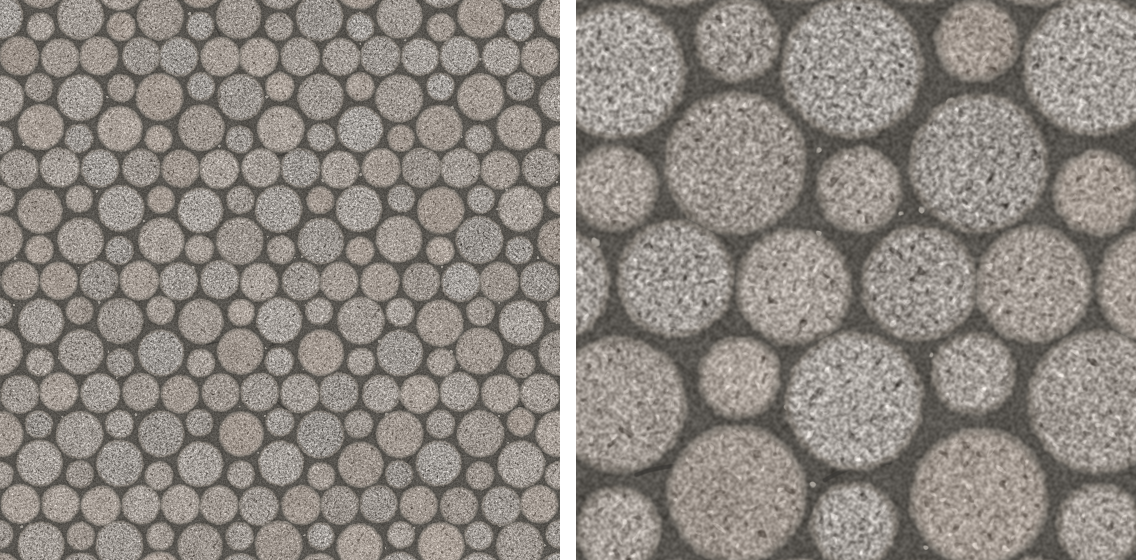
Left, the full canvas; right, a detail of the centre.
A three.js fragment shader for this texture:

```glsl
#define COLUMNS 14.0
#define BAND 0.2
#define ROW_START 0.0984
#define LARGE_R 0.0412
#define MEDIUM_R 0.0345
#define SMALL_R 0.0250
#define JITTER 0.0050
#define GRAIN 0.23
#define FACE_COLOR vec3(0.630, 0.603, 0.578)
#define RIM_COLOR vec3(0.525, 0.500, 0.470)
#define JOINT_COLOR vec3(0.350, 0.338, 0.318)
#define PEBBLE_COLOR vec3(0.660, 0.640, 0.610)

varying vec2 vUv;

float hash(vec2 p) {
  vec3 q = fract(vec3(p.xyx) * 0.1031);
  q += dot(q, q.yzx + 33.33);
  return fract((q.x + q.y) * q.z);
}

vec2 hash2(vec2 p) {
  return vec2(hash(p), hash(p + 57.3));
}

vec2 gradient(vec2 cell) {
  float a = 6.2832 * hash(cell + 211.0);
  return vec2(cos(a), sin(a));
}

float noise(vec2 p) {
  vec2 i = floor(p), f = fract(p);
  vec2 u = f * f * f * (f * (f * 6.0 - 15.0) + 10.0);
  vec2 e = vec2(1.0, 0.0);
  float low = mix(dot(gradient(i), f), dot(gradient(i + e), f - e), u.x);
  float high = mix(dot(gradient(i + e.yx), f - e.yx),
                   dot(gradient(i + 1.0), f - 1.0), u.x);
  return mix(low, high, u.y);
}

// Nearest stone: x = signed distance, yz = stone id
vec3 nearestStone(vec2 p) {
  float pitch = 1.0 / COLUMNS;
  vec2 home = vec2(floor(p.x / pitch + 0.5), floor((p.y - ROW_START) / BAND));
  vec3 best = vec3(1.0, 0.0, 0.0);
  for (int j = -1; j <= 1; j++) {
    for (int i = -1; i <= 1; i++) {
      vec2 cell = home + vec2(float(i), float(j));
      float swapped = 1.0 - step(0.5, mod(cell.y, 3.0));
      float largeFirst = 1.0 - abs(mod(cell.x, 2.0) - swapped);
      for (int kind = 0; kind < 3; kind++) {
        // Kinds: medium row stone, then a large and a small one in the band
        vec3 stone = vec3(0.5, 0.0, MEDIUM_R);
        if (kind == 1) stone = vec3(0.0, mix(0.127, 0.073, largeFirst), LARGE_R);
        if (kind == 2) stone = vec3(0.0, mix(0.054, 0.146, largeFirst), SMALL_R);
        vec2 id = cell * 3.0 + vec2(float(kind), 40.0);
        vec2 center = vec2((cell.x + stone.x) * pitch,
                           ROW_START + cell.y * BAND + stone.y);
        center += JITTER * (hash2(id) - 0.5);
        float radius = stone.z * (0.97 + 0.06 * hash(id + 19.0));
        float d = length(p - center) - radius;
        if (d < best.x) best = vec3(d, id);
      }
    }
  }
  return best;
}

// Sparse pale crumbs lying in the joints
float pebbles(vec2 p) {
  vec2 q = p * 60.0, cell = floor(q);
  vec2 offset = fract(q) - 0.3 - 0.4 * hash2(cell + 5.0);
  float radius = 0.07 + 0.10 * hash(cell + 31.0);
  float d = length(offset) + 0.08 * noise(q * 5.0) - radius;
  return step(0.92, hash(cell + 83.0)) * smoothstep(0.04, -0.04, d);
}

// Rare thin dark twigs
float twigs(vec2 p) {
  vec2 q = p * 9.0, cell = floor(q);
  vec2 offset = fract(q) - 0.5, along = gradient(cell + 9.0);
  float t = clamp(dot(offset, along), -0.18, 0.18);
  float bend = 0.8 * t * t;
  float d = length(offset - along * t - bend * vec2(-along.y, along.x));
  return step(0.8, hash(cell + 13.0)) * smoothstep(0.018, 0.006, d);
}

void main() {
  vec2 p = vUv;
  vec2 turned = mat2(0.8, 0.6, -0.6, 0.8) * p + 3.7;
  vec3 stone = nearestStone(p);
  float d = stone.x + 0.0014 * noise(p * 65.0) + 0.0016 * noise(turned * 190.0);
  float fine = noise(turned * 410.0), medium = noise(turned * 235.0);
  float patches = noise(p * 42.0);

  // Stone face: tint, wear, grain, dark pits and pale flecks
  float tone = hash(stone.yz + 71.0), wear = hash(stone.yz + 137.0);
  vec3 face = FACE_COLOR * mix(vec3(0.98, 1.0, 1.015), vec3(1.02, 1.0, 0.985), wear);
  face += 0.06 * (tone - 0.5) + 0.06 * patches;
  float speckle = GRAIN * (fine + medium) * mix(1.2, 0.8, wear);
  float pits = smoothstep(0.22, 0.5, noise(turned * 165.0 + 20.0));
  float flecks = smoothstep(0.28, 0.5, noise(turned * 195.0 + 60.0));
  face += speckle - 0.17 * pits + 0.13 * flecks;

  // Sandy joint, darker where it meets a stone
  vec3 joint = JOINT_COLOR + 0.10 * fine + 0.07 * medium + 0.04 * patches;
  joint -= 0.02 * smoothstep(0.007, 0.002, d);
  joint = mix(joint, PEBBLE_COLOR, pebbles(p));
  joint = mix(joint, JOINT_COLOR * 0.6, 0.7 * twigs(p));

  // Worn bevel between joint and face
  vec3 rim = RIM_COLOR + 0.6 * speckle + 0.04 * patches;
  vec3 color = mix(joint, rim, smoothstep(0.0022, -0.0016, d));
  color = mix(color, face, smoothstep(-0.0008, -0.0055, d));
  gl_FragColor = vec4(color, 1.0);
}
```
